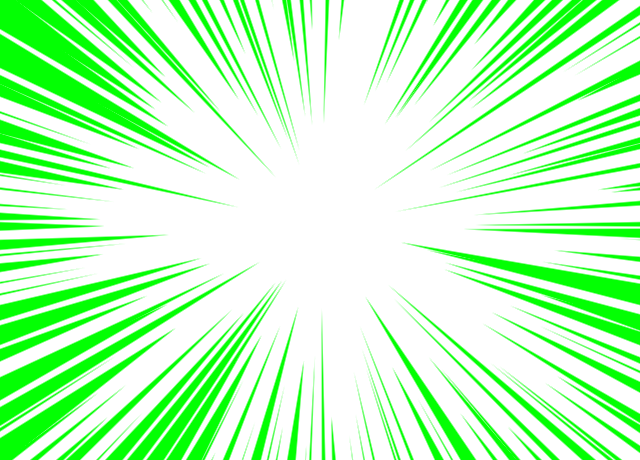
A Shadertoy shader for this background:

```glsl
const vec3 PAPER = vec3(1.0);
const vec3 INK = vec3(0.01, 1.0, 0.01);
const vec2 FOCUS = vec2(0.501, 0.509);      // vanishing point, fraction of canvas
const int STREAKS = 150;
const float JITTER = 0.95;                  // angular scatter within a slot
const float TIP_NEAR = 0.12;                // tip radius range, in canvas heights
const float TIP_FAR = 0.58;
const float SIDE_STRETCH = 1.15;            // clear centre is wider than tall
const float THIN = 0.008;                   // half-width gained per unit length
const float THICK = 0.046;
const float DIAGONAL_BOOST = 0.35;          // heavier ink toward the corners
const float EDGE_SOFTNESS = 0.0034;
const float TAU = 6.2831853;

// Three independent values in 0..1 for each streak
vec3 hash31(float n) {
    vec3 q = fract(vec3(n) * vec3(0.1031, 0.1030, 0.0973) + 0.37);
    q += dot(q, q.yzx + 33.33);
    return fract((q.xxy + q.yzz) * q.zyx);
}

// Fraction of a soft sample covered by a band around zero
float bandCoverage(float across, float halfWidth, float softness) {
    float x = across / softness;
    float h = halfWidth / softness;
    return clamp(min(x + 0.5, h) - max(x - 0.5, -h), 0.0, 1.0);
}

// Wedge that opens outward from its tip
float streak(vec2 p, float index, float softness) {
    vec3 rnd = hash31(index + 1.0);
    float angle = (index + 0.5 + JITTER * (rnd.x - 0.5)) * TAU / float(STREAKS);
    vec2 dir = vec2(cos(angle), sin(angle));

    float stretch = mix(1.0, SIDE_STRETCH, dir.x * dir.x);
    float tip = mix(TIP_NEAR, TIP_FAR, rnd.y) * stretch;

    float diagonal = 2.0 * dir.x * dir.y;
    float slope = mix(THIN, THICK, rnd.z * rnd.z);
    slope *= 1.0 + DIAGONAL_BOOST * diagonal * diagonal;

    float along = dot(p, dir);
    float across = dir.x * p.y - dir.y * p.x;
    return bandCoverage(across, slope * (along - tip), softness);
}

void mainImage(out vec4 fragColor, in vec2 fragCoord) {
    vec2 p = (fragCoord - FOCUS * iResolution.xy) / iResolution.y;
    float softness = max(EDGE_SOFTNESS, 1.0 / iResolution.y);

    // Union of all streaks
    float ink = 0.0;
    for (int i = 0; i < STREAKS; i++) {
        ink = max(ink, streak(p, float(i), softness));
    }

    fragColor = vec4(mix(PAPER, INK, ink), 1.0);
}
```
